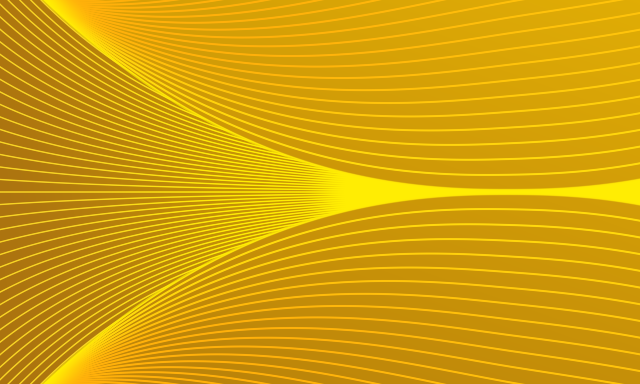
A Shadertoy shader for this background:

```glsl
const vec3 YELLOW = vec3(1.0, 0.93, 0.01);
const vec3 ORANGE = vec3(1.0, 0.69, 0.04);

// Half-height of the central funnel, narrowest at the waist
float funnel(float x) {
    return 0.5 - 0.496 * (1.0 - pow(abs(x - 1.326) / 1.213, 2.3));
}

// Coverage of stripes at the whole numbers of a field
float stripes(float field, float width) {
    float slope = max(length(vec2(dFdx(field), dFdy(field))), 1e-5);
    float pixel = 1.0 / iResolution.y;
    float dist = abs(fract(field + 0.5) - 0.5) / (slope * iResolution.y);
    float line = 1.0 - smoothstep(0.5 * width - 0.6 * pixel, 0.5 * width + 0.6 * pixel, dist);
    // Average out stripes that are finer than the pixels
    float average = clamp(width * slope * iResolution.y, 0.0, 1.0);
    return mix(line, average, smoothstep(0.4, 0.8, slope));
}

void mainImage(out vec4 fragColor, in vec2 fragCoord) {
    vec2 p = fragCoord / iResolution.xy * vec2(1.67, 1.0);
    float offset = p.y - 0.5;
    float edge = abs(offset) - funnel(p.x);

    // Funnel: a fan narrowing to a solid tip
    float fanField = offset / (0.0326 * exp(-p.x / 0.5));
    float fanLine = stripes(fanField, 0.0037);
    vec3 fanBase = mix(vec3(0.67, 0.45, 0.06), vec3(0.79, 0.59, 0.02),
                       smoothstep(-0.1, 0.85, p.x + 0.15 * offset));
    vec3 fan = mix(fanBase, mix(vec3(0.97, 0.83, 0.14), YELLOW, smoothstep(0.1, 0.7, p.x)), fanLine);
    fan = mix(fan, YELLOW, smoothstep(0.78, 0.91, p.x));

    // Wings: curves spreading from the left corners
    float spread = max(0.0435 * sin(1.5708 * (p.x - 0.113) / 1.557), 0.001);
    float wingField = edge / spread;
    float wingLine = stripes(wingField, 0.0052);
    float light = clamp(0.22 * p.x + 0.62 * p.y, 0.0, 1.0);
    vec3 wing = mix(vec3(0.71, 0.49, 0.04), vec3(0.88, 0.68, 0.02), light);
    float warmth = smoothstep(0.0, 10.0, wingField) * (1.0 - 0.45 * smoothstep(0.6, 1.6, p.x));
    vec3 lineColor = mix(vec3(1.0, 0.86, 0.05), ORANGE, warmth);

    // Corner glow, yellow at the funnel edge and orange beyond it
    vec2 corner = vec2(p.x - 0.113, 0.5 - abs(offset));
    float glow = exp(-dot(corner, corner) / 0.022);
    vec3 glowColor = mix(YELLOW, ORANGE, smoothstep(0.0, 0.09, edge));
    wing = mix(wing, glowColor, 0.85 * glow);
    wing = mix(wing, mix(lineColor, glowColor, glow), wingLine);

    float aa = 0.8 / iResolution.y;
    vec3 color = mix(fan, wing, smoothstep(-aa, aa, edge));
    // Bright rim along the funnel
    float rim = 1.0 - smoothstep(0.002, 0.002 + 2.0 * aa, abs(edge));
    color = mix(color, YELLOW, 0.7 * rim);
    fragColor = vec4(color, 1.0);
}
```
